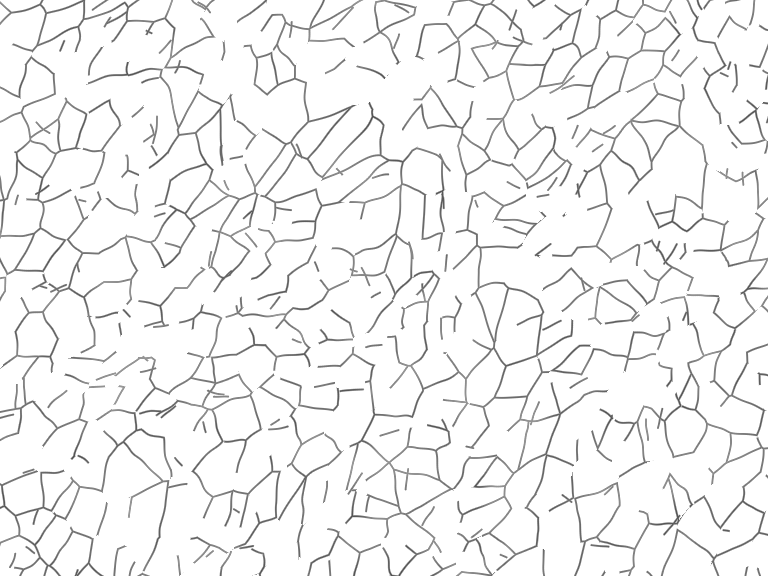
Give the GLSL for this texture, as a Shadertoy shader.

```glsl
// Fine network of dry-clay cracks: thin dark lines with loose ends on white.

const vec3 PAPER = vec3(1.0);
const vec3 INK = vec3(0.0);
const float ROWS = 18.0;        // crack cells per canvas height
const float LINE_THIN = 0.0013; // line widths in canvas heights
const float LINE_BOLD = 0.0022;
const float SOFTNESS = 1.25 / 384.0;

float hash12(vec2 p) {
    vec3 q = fract(vec3(p.xyx) * 0.1031);
    q += dot(q, q.yzx + 33.33);
    return fract((q.x + q.y) * q.z);
}

vec2 hash22(vec2 p) {
    vec3 q = fract(vec3(p.xyx) * vec3(0.1031, 0.1030, 0.0973));
    q += dot(q, q.yzx + 33.33);
    return fract((q.xx + q.yz) * q.zy);
}

// Smooth value noise with two components, centred on zero
vec2 noise2(vec2 p) {
    vec2 i = floor(p), f = fract(p);
    f = f * f * (3.0 - 2.0 * f);
    vec2 low = mix(hash22(i), hash22(i + vec2(1, 0)), f.x);
    vec2 high = mix(hash22(i + vec2(0, 1)), hash22(i + vec2(1, 1)), f.x);
    return mix(low, high, f.y) - 0.5;
}

// Stretch along the rising diagonal, vary the cell sizes, then bend the lines
vec2 crackSpace(vec2 uv) {
    vec2 along = normalize(vec2(0.65, 0.76));
    vec2 across = vec2(-along.y, along.x);
    vec2 p = ROWS * (0.88 * along * dot(uv, along) + 1.14 * across * dot(uv, across));
    p += 1.1 * noise2(p * 0.27 + 4.0);
    return p + 0.16 * noise2(p * 1.9 + 31.0);
}

// Canvas length of a step of size d along direction n in crack space
float toCanvas(float d, vec2 n, mat2 jacobian) {
    return d / max(length(n * jacobian), 0.001);
}

// Distance to the Voronoi borders; some are missing, some stop halfway
float crackDistance(vec2 p, mat2 jacobian) {
    vec2 base = floor(p), homeId = base, home = vec2(0.0);
    float nearest = 1e3;
    for (int y = -2; y <= 2; y++)
    for (int x = -2; x <= 2; x++) {
        vec2 id = base + vec2(x, y);
        vec2 r = id + hash22(id) - p;
        float d = dot(r, r);
        if (d < nearest) { nearest = d; homeId = id; home = r; }
    }

    float best = 1.0;
    for (int y = -2; y <= 2; y++)
    for (int x = -2; x <= 2; x++) {
        if (x == 0 && y == 0) continue;
        vec2 id = homeId + vec2(x, y);
        vec2 r = id + hash22(id) - p;
        vec2 n = normalize(r - home + 1e-5);
        vec2 middle = 0.5 * (home + r);
        float d = toCanvas(dot(middle, n), n, jacobian);

        // The key is the same from both sides of the border
        vec2 key = homeId + id + 157.0;
        float fate = hash12(key);
        if (fate < 0.15) continue;
        if (fate < 0.45) {
            vec2 tangent = vec2(-n.y, n.x);
            tangent *= tangent.x < 0.0 ? -1.0 : 1.0;
            float stopAt = 0.5 * (hash12(key + 71.0) - 0.5);
            float beyond = stopAt + dot(middle, tangent);
            d = max(d, toCanvas(beyond, tangent, jacobian));
        }
        best = min(best, d);
    }
    return best;
}

// Distance to short loose cracks scattered over the cells
float tickDistance(vec2 p, mat2 jacobian) {
    vec2 base = floor(p);
    float best = 1.0;
    for (int y = -1; y <= 1; y++)
    for (int x = -1; x <= 1; x++) {
        vec2 id = base + vec2(x, y);
        if (hash12(id + 211.0) > 0.3) continue;
        vec2 shape = hash22(id + 89.0);
        float angle = 3.14159 * shape.x;
        vec2 dir = vec2(cos(angle), sin(angle));
        float halfLength = mix(0.1, 0.32, shape.y);
        vec2 r = p - id - hash22(id + 43.0);
        vec2 v = r - dir * clamp(dot(r, dir), -halfLength, halfLength);
        float d = length(v);
        best = min(best, toCanvas(d, v / max(d, 1e-4), jacobian));
    }
    return best;
}

// Box-filtered coverage of a line of the given width
float lineCoverage(float d, float width, float blur) {
    float outer = clamp(0.5 + (0.5 * width - d) / blur, 0.0, 1.0);
    float inner = clamp(0.5 - (0.5 * width + d) / blur, 0.0, 1.0);
    return outer - inner;
}

void mainImage(out vec4 fragColor, in vec2 fragCoord) {
    vec2 uv = fragCoord / iResolution.y;
    vec2 p = crackSpace(uv);
    mat2 jacobian = mat2(dFdx(p), dFdy(p)) * iResolution.y;

    float d = min(crackDistance(p, jacobian), tickDistance(p, jacobian));
    float width = mix(LINE_THIN, LINE_BOLD, 0.5 + noise2(p * 1.3 + 60.0).x);
    float ink = lineCoverage(d, width, SOFTNESS);
    fragColor = vec4(mix(PAPER, INK, ink), 1.0);
}
```
